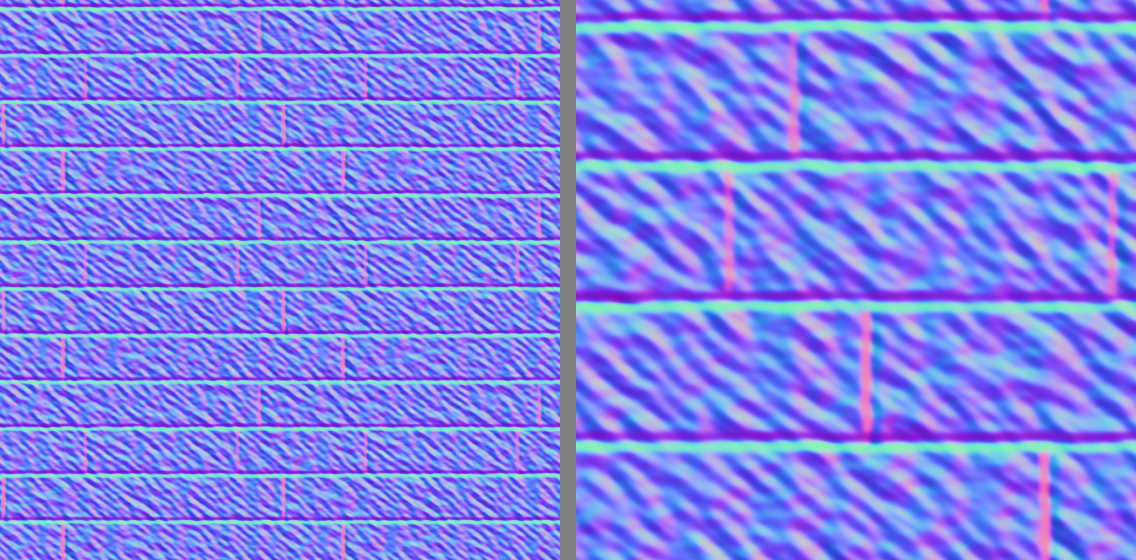
Left: the whole. Right: its middle third, enlarged.
This texture map is drawn by a three.js fragment shader. Its source:

```glsl
// Tangent-space normal map of rough split-stone bricks in long courses, tiling.
varying vec2 vUv;

#define COURSES 12.0          // brick rows up the canvas, pattern of four
#define BLOCKS 2.0            // repeats of the joint pattern across
#define COURSE_SHIFT 0.19     // vertical offset, in courses
#define EDGE_WIDTH 0.0034     // half width of one bevel
#define EDGE_GAP 0.0060       // distance between facing bevels
#define BED_SLOPE 1.65        // steepness of horizontal edges
#define JOINT_SLOPE 1.70      // steepness of vertical edges
#define COARSE_HEIGHT 0.0083  // depth of slanted chisel marks
#define FINE_HEIGHT 0.0024    // depth of small grain
#define WOBBLE 0.0016         // wander of the edges
#define SAMPLE_STEP 0.0013    // spacing of height samples

float hash(vec2 p) {
  vec3 q = fract(vec3(p.xyx) * vec3(0.1031, 0.1030, 0.0973));
  q += dot(q, q.yzx + 33.33);
  return fract((q.x + q.y) * q.z);
}

float cornerSlope(vec2 cell, vec2 offset, vec2 period) {
  float angle = 6.2832 * hash(mod(cell, period) + period * 0.37);
  return dot(vec2(cos(angle), sin(angle)), offset);
}

// Gradient noise that wraps after a whole number of cells
float gradientNoise(vec2 p, vec2 period) {
  vec2 i = floor(p), f = p - i;
  vec2 s = f * f * f * (f * (f * 6.0 - 15.0) + 10.0);
  vec2 e = vec2(1.0, 0.0);
  float low = mix(cornerSlope(i, f, period),
                  cornerSlope(i + e, f - e, period), s.x);
  float high = mix(cornerSlope(i + e.yx, f - e.yx, period),
                   cornerSlope(i + 1.0, f - 1.0, period), s.x);
  return mix(low, high, s.y);
}

// Slanted marks repeat with the blocks; the grain differs everywhere
float stoneHeight(vec2 uv) {
  vec2 slanted = vec2(uv.x * 40.0, uv.y * 72.0 + uv.x * 48.0);
  float coarse = gradientNoise(slanted, vec2(20.0, 24.0));
  float grain = gradientNoise(uv * vec2(72.0, 104.0), vec2(72.0, 104.0));
  return COARSE_HEIGHT * coarse + FINE_HEIGHT * grain;
}

vec2 stoneSlope(vec2 uv) {
  vec2 e = vec2(SAMPLE_STEP, 0.0);
  return vec2(stoneHeight(uv - e) - stoneHeight(uv + e),
              stoneHeight(uv - e.yx) - stoneHeight(uv + e.yx)) / (2.0 * SAMPLE_STEP);
}

float bevel(float d) {
  return exp(-d * d / (EDGE_WIDTH * EDGE_WIDTH));
}

// Signed distance to a joint placed at a fraction of each block
float jointDistance(float x, float place) {
  return (fract(x * BLOCKS - place + 0.5) - 0.5) / BLOCKS;
}

// Distance to the nearest joint of the course, and the joint's strength
vec2 courseJoint(float x, float course) {
  float kind = mod(course, 4.0);
  if (kind < 0.5) return vec2(jointDistance(x, 0.225), 1.0);
  if (kind < 1.5) return vec2(jointDistance(x, 0.012), 1.0);
  if (kind < 2.5) {
    float a = jointDistance(x, 0.305), b = jointDistance(x, 0.848);
    return vec2(abs(a) < abs(b) ? a : b, 0.55);
  }
  return vec2(jointDistance(x, 0.925), 0.6);
}

void main() {
  vec2 wander = WOBBLE * vec2(gradientNoise(vUv * 48.0, vec2(48.0)),
                              gradientNoise(vUv * 36.0, vec2(36.0)));
  float wear = 1.0 + 0.5 * gradientNoise(vUv * vec2(30.0, 24.0), vec2(30.0, 24.0));

  // Horizontal beds: upward bevel below, downward bevel above
  float row = vUv.y * COURSES + COURSE_SHIFT;
  float bedDistance = (fract(row + 0.5) - 0.5) / COURSES + wander.y;
  float topEdge = bevel(bedDistance);
  float bottomEdge = bevel(bedDistance - EDGE_GAP);

  // Vertical joints: strong right-facing bevel, faint left-facing one
  vec2 joint = courseJoint(vUv.x, floor(row));
  float jointX = joint.x + wander.x;
  float rightEdge = bevel(jointX) * joint.y;
  float leftEdge = bevel(jointX - EDGE_GAP) * joint.y;
  float insideCourse = (1.0 - topEdge) * (1.0 - 0.6 * bottomEdge);

  // Combine slopes and encode the unit normal
  float roughness = 1.0 - 0.55 * max(topEdge, max(bottomEdge, rightEdge));
  vec2 slope = stoneSlope(vUv) * roughness;
  slope.y += BED_SLOPE * wear * (topEdge - 0.7 * bottomEdge);
  slope.x += JOINT_SLOPE * wear * insideCourse * (rightEdge - 0.4 * leftEdge);
  vec3 normal = normalize(vec3(slope, 1.0));
  gl_FragColor = vec4(normal * 0.5 + 0.5, 1.0);
}
```
